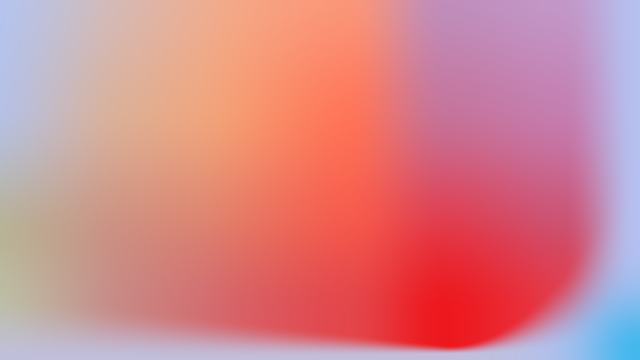
Write a Shadertoy shader that draws this background.

```glsl
// Soft mesh gradient: peach, coral and mauve columns over a deep red glow.
// Vertical colour ramps are blended from left to right, then a curved pale
// rim closes the bottom and right sides, with a cyan glow in the corner.

// Four colour stops from bottom to top, with overlapping soft transitions.
vec3 ramp(float y, vec3 base, vec3 lower, vec3 upper, vec3 top) {
    vec3 c = mix(base, lower, smoothstep(0.12, 0.42, y));
    c = mix(c, upper, smoothstep(0.30, 0.72, y));
    return mix(c, top, smoothstep(0.62, 1.05, y));
}

// Warm body, made of vertical ramps blended along x.
vec3 meshColor(vec2 uv) {
    float x = uv.x, y = uv.y;
    vec3 olive = ramp(y, vec3(0.735, 0.76, 0.66), vec3(0.715, 0.70, 0.57),
                         vec3(0.70, 0.76, 0.92), vec3(0.70, 0.77, 0.95));
    vec3 sand  = ramp(y, vec3(0.77, 0.57, 0.55), vec3(0.785, 0.575, 0.52),
                         vec3(0.84, 0.70, 0.62), vec3(0.81, 0.74, 0.75));
    vec3 peach = ramp(y, vec3(0.835, 0.40, 0.42), vec3(0.875, 0.49, 0.42),
                         vec3(0.96, 0.64, 0.46), vec3(0.955, 0.67, 0.54));
    vec3 coral = ramp(y, vec3(0.89, 0.27, 0.29), vec3(0.96, 0.34, 0.29),
                         vec3(1.00, 0.45, 0.34), vec3(0.985, 0.59, 0.475));
    vec3 red   = ramp(y, vec3(0.93, 0.09, 0.11), vec3(0.89, 0.22, 0.28),
                         vec3(0.775, 0.45, 0.60), vec3(0.75, 0.56, 0.74));
    vec3 mauve = ramp(y, vec3(0.91, 0.22, 0.27), vec3(0.80, 0.31, 0.43),
                         vec3(0.77, 0.49, 0.69), vec3(0.76, 0.60, 0.79));

    vec3 c = mix(olive, sand, smoothstep(-0.04, 0.20, x));
    c = mix(c, peach, smoothstep(0.10, 0.40, x));
    c = mix(c, coral, smoothstep(0.30, 0.57, x));
    c = mix(c, red, smoothstep(0.54, 0.70, x));
    return mix(c, mauve, smoothstep(0.68, 0.90, x));
}

void mainImage(out vec4 fragColor, in vec2 fragCoord) {
    vec2 uv = fragCoord / iResolution.xy;
    vec3 lavender = vec3(0.71, 0.755, 0.94);
    vec3 color = meshColor(uv);

    // Right rim
    color = mix(color, lavender, smoothstep(0.88, 1.0, uv.x));

    // Curved bottom rim: crisp below the red, softer towards both sides
    float left = max(0.7 - uv.x, 0.0) / 0.7;
    float right = max(uv.x - 0.7, 0.0);
    float height = 0.028 + 0.06 * left + 3.4 * right * right;
    float softness = 0.012 + 0.09 * left + 3.0 * right * right;
    float body = smoothstep(height - softness, height + softness, uv.y);
    vec3 rim = mix(vec3(0.755, 0.75, 0.86), lavender, smoothstep(0.7, 0.95, uv.x));
    color = mix(rim, color, body);

    // Cyan corner glow
    vec2 corner = (uv - vec2(1.0, 0.02)) * vec2(iResolution.x / iResolution.y, 1.0);
    color = mix(color, vec3(0.26, 0.72, 0.93), exp(-dot(corner, corner) / 0.024));

    fragColor = vec4(color, 1.0);
}
```
